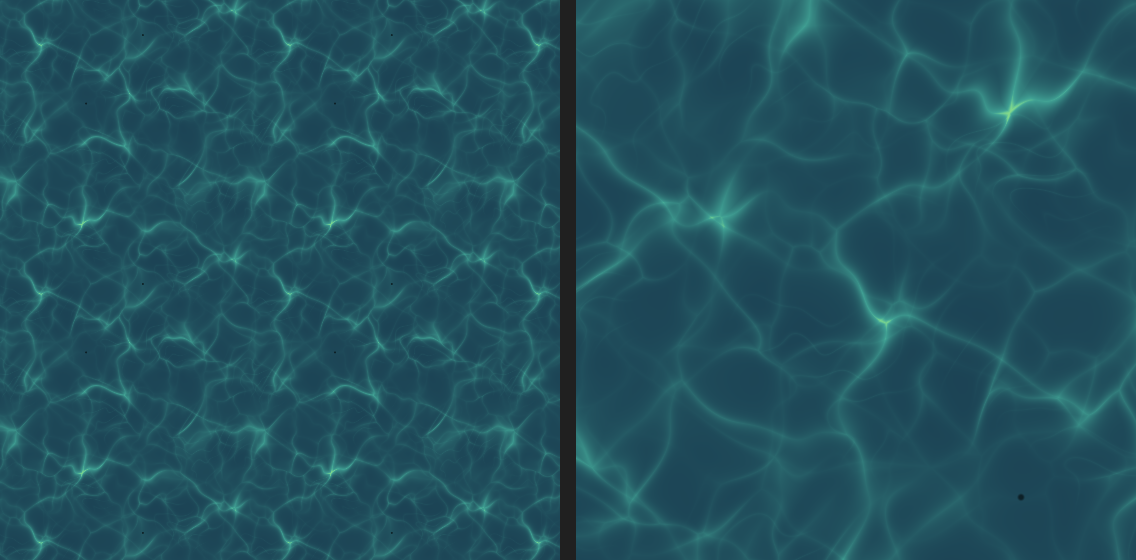
Left, the full canvas; right, a detail of the centre.
A Shadertoy shader for this texture:

```glsl
const float TAU = 6.2831853;

vec2 hash2(vec2 p) {
    vec3 q = fract(p.xyx * vec3(0.1031, 0.1030, 0.0973));
    q += dot(q, q.yzx + 33.33);
    return fract((q.xx + q.yz) * q.zy);
}

// Layered sines with whole frequencies, so they wrap on the unit tile
float waves(vec2 p, float phase) {
    return (sin(TAU * (2.0 * p.x + p.y) + phase)
          + sin(TAU * (3.0 * p.y - p.x) + phase * 2.3)
          + sin(TAU * (4.0 * p.x - 3.0 * p.y) + phase * 3.7)) / 3.0;
}

vec2 warp(vec2 p, float phase) {
    p += 0.030 * sin(TAU * (p.yx * 2.0 + p * vec2(1.0, -1.0)) + vec2(0.4, 2.1) + phase);
    p += 0.013 * sin(TAU * (p.yx * 5.0 - p * 2.0) + vec2(1.7, 4.2) + phase);
    return p + 0.005 * sin(TAU * (p.yx * 11.0 + p * 4.0) + vec2(3.1, 0.8));
}

// Wrapping cellular noise: x is the gap at cell edges, y the gap at corners
vec2 cellGaps(vec2 p, float count, float seed) {
    p *= count;
    vec2 cell = floor(p);
    vec3 nearest = vec3(9.0);
    for (int j = -2; j <= 2; j++)
    for (int i = -2; i <= 2; i++) {
        vec2 c = cell + vec2(i, j);
        float d = length(c + hash2(mod(c, count) + seed) - p);
        if (d < nearest.x) nearest = vec3(d, nearest.xy);
        else if (d < nearest.y) nearest = vec3(nearest.x, d, nearest.y);
        else nearest.z = min(nearest.z, d);
    }
    return nearest.yz - nearest.x;
}

// Light threads that fade along their length and flare at the corners
float threads(vec2 p, float count, float seed, float sharpness) {
    vec2 gap = cellGaps(warp(p, seed), count, seed);
    float strength = smoothstep(-0.35, 0.65, waves(p, seed));
    float flare = 0.3 + 0.8 * exp(-3.5 * gap.y);
    return exp(-sharpness * gap.x) * (0.15 + 0.85 * strength) * flare
         + 0.07 * exp(-4.0 * gap.x);
}

void mainImage(out vec4 fragColor, in vec2 fragCoord) {
    vec2 uv = fragCoord / iResolution.xy;
    vec2 tile = fract(vec2(uv.x, 1.0 - uv.y) * 2.25);

    // Broad caustics over finer, fainter ones
    float broad = threads(tile, 4.0, 11.0, 14.0);
    float light = broad
                + 0.50 * threads(tile, 6.0, 27.0, 12.0)
                + 0.28 * threads(tile, 9.0, 43.0, 9.0);

    // Hair-thin fibres and slow changes of depth
    vec2 bent = warp(warp(tile, 2.0), 5.0);
    float fibre = pow(1.0 - abs(sin(TAU * (bent.x * 7.0 + bent.y * 5.0)
                + 5.0 * waves(bent, 1.3))), 7.0);
    light += 0.10 * fibre * smoothstep(-0.1, 0.7, waves(tile, 4.6));
    light += 0.025 * waves(tile, 0.7) - 0.025;

    vec3 color = vec3(0.112, 0.272, 0.338) + vec3(0.155, 0.40, 0.27) * min(light, 1.05);

    // Yellow glints on the brightest junctions
    color += vec3(0.24, 0.16, -0.08) * smoothstep(0.85, 1.25, light);

    // Two dark specks
    float speck = min(length(tile - vec2(0.574, 0.141)), length(tile - vec2(0.346, 0.416)));
    color *= 0.45 + 0.55 * smoothstep(0.002, 0.006, speck);

    fragColor = vec4(color, 1.0);
}
```
